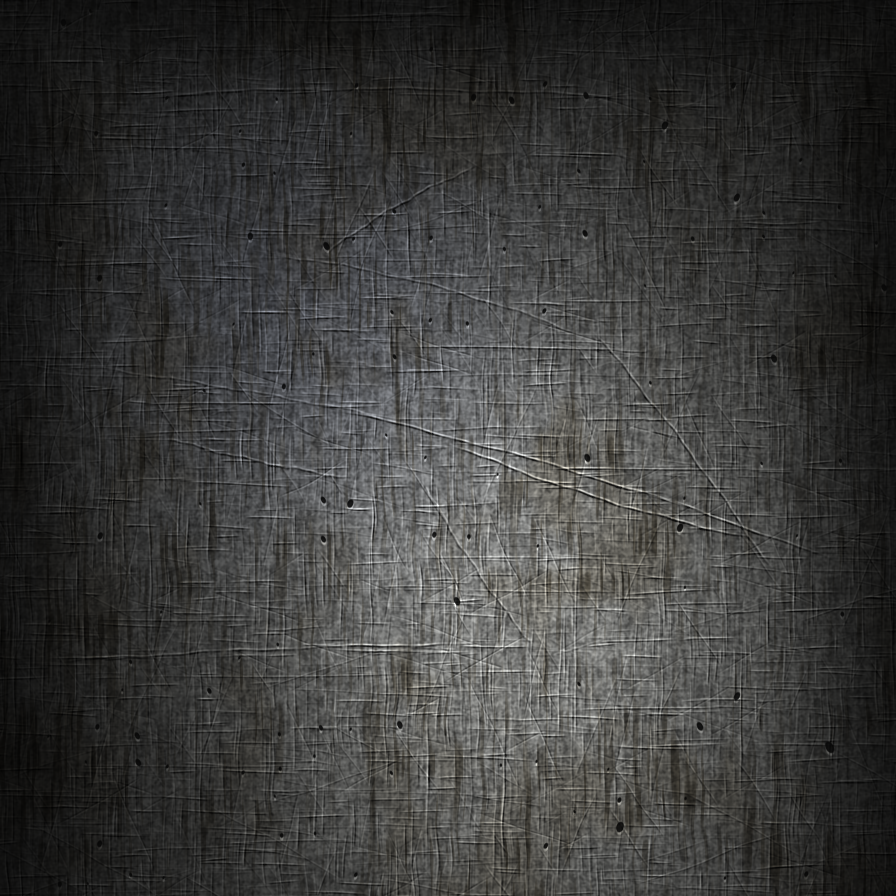
Write a three.js fragment shader that draws this texture.

```glsl
varying vec2 vUv;

#define BASE_LIGHT 0.105
#define GLOW_LIGHT 0.315
#define HAZE_LIGHT 0.14
#define GRAIN 0.72
#define SCRATCHES 0.56
#define LINE_WIDTH 0.0009
#define CUT_WIDTH 0.0011
#define PIT_CELLS 24.0
#define PIT_CHANCE 0.2
#define COOL vec3(0.96, 0.99, 1.06)
#define WARM vec3(1.06, 1.0, 0.86)

float hash(vec2 p) {
  vec3 q = fract(p.xyx * vec3(0.1031, 0.1030, 0.0973));
  q += dot(q, q.yzx + 33.33);
  return fract((q.x + q.y) * q.z);
}

float noise(vec2 p) {
  vec2 i = floor(p), f = fract(p);
  f = f * f * (3.0 - 2.0 * f);
  return mix(mix(hash(i), hash(i + vec2(1, 0)), f.x),
             mix(hash(i + vec2(0, 1)), hash(i + vec2(1, 1)), f.x), f.y);
}

float bell(vec2 p) { return exp(-dot(p, p)); }

// Raised bright lip with a dark furrow beneath
float groove(float d, float w) {
  float lip = d / w, furrow = lip + 1.9;
  return exp(-lip * lip) - 0.9 * exp(-furrow * furrow);
}

// One long bowed scratch from a to b
float scratch(vec2 p, vec2 a, vec2 b, float bow) {
  vec2 dir = normalize(b - a);
  float t = dot(p - a, dir) / length(b - a);
  float d = dot(p - a, vec2(-dir.y, dir.x)) - bow * 4.0 * t * (1.0 - t);
  d += 0.001 * sin(t * 23.0 + a.x * 40.0) + 0.0004 * sin(t * 71.0);
  float ends = smoothstep(0.0, 0.1, t) * smoothstep(1.0, 0.85, t);
  return groove(d, CUT_WIDTH) * ends * (0.4 + noise(vec2(t * 60.0, a.y * 50.0)));
}

// Grid of scratches, one per cell, along a given angle
float hatch(vec2 p, float angle, vec2 cells, float seed) {
  float c = cos(angle), s = sin(angle);
  vec2 q = vec2(c * p.x + s * p.y, c * p.y - s * p.x) * cells + seed * vec2(3.7, 5.3);
  q.x += 7.0 * hash(vec2(floor(q.y) + 90.0, seed));
  vec2 id = floor(q) + 200.0, f = fract(q);
  float h = hash(id + seed), k = hash(id.yx + seed * 2.0 + 11.0);
  float y = 0.5 + 0.4 * (h - 0.5) + 0.5 * (k - 0.5) * (f.x - 0.5);
  y += 0.03 * sin(f.x * 9.0 + h * 6.0);
  float start = 0.4 * k, end = start + 0.25 + 0.35 * h;
  float ends = smoothstep(start, start + 0.1, f.x) * smoothstep(end, end - 0.15, f.x);
  float strength = hash(id + 47.0);
  return groove((f.y - y) / cells.y, LINE_WIDTH) * ends * strength * strength * strength;
}

float pit(vec2 p, vec2 center, float r) {
  vec2 d = p - center;
  d.x += 0.3 * d.y * sin(center.x * 90.0);
  return smoothstep(r + 0.001, r - 0.001, length(d * vec2(1.2, 0.85)));
}

// Scattered pits on a jittered cell grid
float scatteredPits(vec2 p) {
  vec2 id = floor(p * PIT_CELLS);
  float h = hash(id + 5.0), k = hash(id + 71.0);
  vec2 center = (id + 0.25 + 0.5 * vec2(k, hash(id + 29.0))) / PIT_CELLS;
  return step(h, PIT_CHANCE) * pit(p, center, mix(0.0013, 0.004, k * k));
}

float pits(vec2 p) {
  float m = max(pit(p, vec2(0.692, 0.077), 0.005), pit(p, vec2(0.926, 0.166), 0.0055));
  m = max(m, max(pit(p, vec2(0.742, 0.860), 0.004), pit(p, vec2(0.759, 0.411), 0.004)));
  m = max(m, max(pit(p, vec2(0.510, 0.329), 0.004), pit(p, vec2(0.391, 0.438), 0.004)));
  return max(m, scatteredPits(p));
}

void main() {
  vec2 p = vUv;

  // Pool of light low in the middle, hazier above
  float light = BASE_LIGHT + GLOW_LIGHT * bell((p - vec2(0.59, 0.27)) / vec2(0.30, 0.38))
    + HAZE_LIGHT * bell((p - vec2(0.45, 0.57)) / vec2(0.36, 0.34));
  light *= 0.5 + 0.5 * smoothstep(-0.03, 0.16, min(min(p.x, 1.0 - p.x), 1.0 - p.y));

  // Uneven fine grain, mostly upright
  vec2 bent = p + 0.004 * vec2(noise(p * 26.0), noise(p * 23.0 + 40.0));
  float fine = noise(bent * vec2(340.0, 55.0)) - 0.5;
  float across = noise(bent * vec2(60.0, 330.0) + 31.0) - 0.5;
  float speck = noise(mat2(0.8, 0.6, -0.6, 0.8) * p * 380.0 + 600.0) - 0.5;
  float grain = 0.5 * fine + 0.3 * across + 0.6 * speck;

  // Stains and thin dark streaks gathered in clumps
  float mottle = 0.6 * noise(p * vec2(11.0, 8.0)) + 0.4 * noise(p * vec2(38.0, 26.0) + 9.0);
  float stain = smoothstep(0.45, 0.8, mottle);
  float streak = smoothstep(0.6, 0.85, noise(bent * vec2(300.0, 20.0) + 53.0)) * (0.1 + mottle);

  // Families of scratches: level, upright and slanting
  float level = 0.0, upright = 0.0, slanted = 0.0;
  for (int i = 0; i < 9; i++) {
    float n = float(i);
    level += hatch(p, 0.04 * sin(n * 2.4), vec2(2.0 + n, 30.0 + 7.0 * n), n + 1.0);
    upright += hatch(bent, 1.571 + 0.03 * sin(n * 3.1), vec2(2.0 + n, 45.0 + 8.0 * n), n + 21.0);
    slanted += hatch(bent, n * 0.83 - 0.5, vec2(2.5 + 0.4 * n, 26.0 + 6.0 * n), n + 41.0);
  }
  float marks = 1.1 * level + 0.8 * upright + 0.55 * slanted;

  // Long scratches
  float cuts = 1.4 * scratch(p, vec2(0.37, 0.545), vec2(0.95, 0.368), 0.012);
  cuts += 1.4 * scratch(p, vec2(0.50, 0.507), vec2(0.85, 0.398), -0.009);
  cuts += scratch(p, vec2(0.66, 0.635), vec2(0.87, 0.352), 0.006);
  cuts += scratch(p, vec2(0.36, 0.715), vec2(0.54, 0.818), 0.008);
  cuts += 0.8 * scratch(p, vec2(0.29, 0.718), vec2(0.66, 0.622), 0.014);
  cuts += 0.8 * scratch(p, vec2(0.47, 0.468), vec2(0.60, 0.275), -0.006);
  cuts += scratch(p, vec2(0.14, 0.893), vec2(0.75, 0.888), 0.011);
  cuts += 0.8 * scratch(p, vec2(0.11, 0.590), vec2(0.44, 0.533), 0.003);
  cuts += scratch(p, vec2(0.18, 0.514), vec2(0.40, 0.466), -0.004);
  cuts += scratch(p, vec2(0.06, 0.262), vec2(0.56, 0.282), 0.005);

  // Dark upright gouges
  float gouge = bell((p - vec2(0.443, 0.60)) / vec2(0.002, 0.045))
    + 0.8 * bell((p - vec2(0.417, 0.10)) / vec2(0.002, 0.10))
    + 0.7 * bell((p - vec2(0.902, 0.50)) / vec2(0.0015, 0.20));

  // Combine relief, pits and tint
  float relief = 1.0 + GRAIN * grain + SCRATCHES * (marks + cuts);
  float tone = light * max(relief, 0.2) * (1.05 - 0.14 * stain) * (1.0 - 0.45 * streak);
  tone *= 1.0 - 0.5 * min(gouge, 1.0);
  tone *= 1.0 + 0.6 * pits(p + vec2(0.0, 0.003));
  tone = mix(tone, 0.025, 0.9 * pits(p));
  float cool = bell((p - vec2(0.32, 0.68)) / vec2(0.24, 0.25));
  vec3 tint = mix(vec3(1.0, 1.005, 0.985), COOL, cool);
  tint = mix(tint, WARM, clamp(0.4 * stain + 0.6 * streak + 0.5 * gouge, 0.0, 0.9));
  gl_FragColor = vec4(clamp(tone * tint, 0.0, 1.0), 1.0);
}
```
